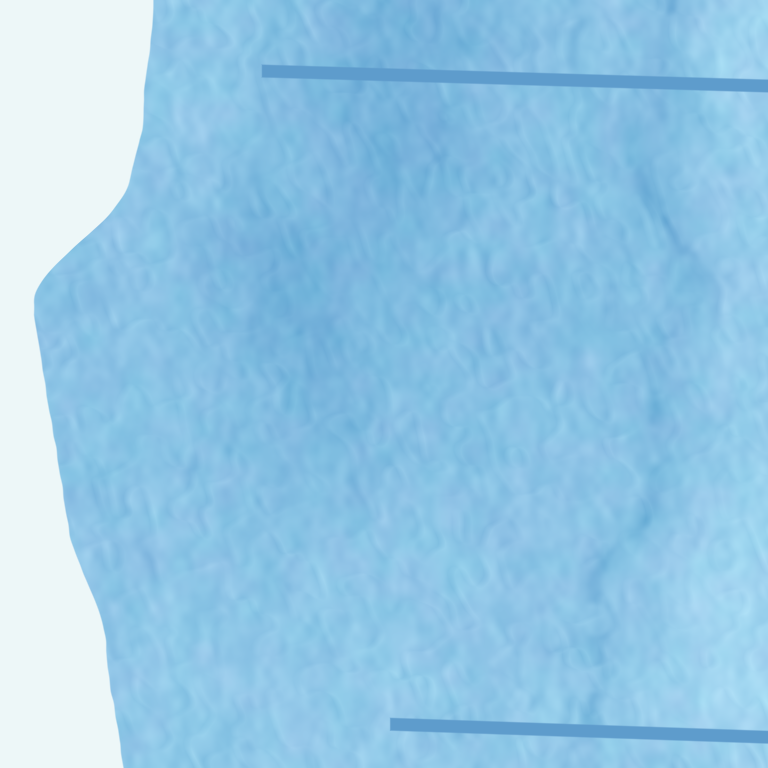
This background is drawn by a Shadertoy shader. Its source:

```glsl
// A blue watercolour wash on pale paper, with a wavy left border and two thin strokes.
// One tone value sums soft pigment pools, a broken vein and embossed paper grain;
// the tone then picks a blue, and a border curve cuts the wash from the paper.

float hash(vec2 p) {
    vec3 q = fract(vec3(p.xyx) * 0.1031);
    q += dot(q, q.yzx + 33.33);
    return fract((q.x + q.y) * q.z);
}

float noise(vec2 p) {
    vec2 cell = floor(p), f = fract(p);
    f = f * f * (3.0 - 2.0 * f);
    return mix(mix(hash(cell), hash(cell + vec2(1, 0)), f.x),
               mix(hash(cell + vec2(0, 1)), hash(cell + vec2(1, 1)), f.x), f.y);
}

float fbm(vec2 p) {
    float sum = 0.0, gain = 0.5;
    for (int i = 0; i < 4; i++) {
        sum += gain * noise(p);
        p = mat2(1.6, 1.2, -1.2, 1.6) * p + 7.3;
        gain *= 0.5;
    }
    return sum;
}

// Paper height made of bumps and short creases
float paper(vec2 p) {
    p += 0.8 * vec2(noise(p * 0.6 + 3.0), noise(p * 0.6 + 31.0));
    float crease = 1.0 - abs(2.0 * noise(p * 0.8 + 11.0) - 1.0);
    return 0.6 * noise(p) + 0.4 * crease * crease;
}

// Soft elliptical pool of pigment
float pool(vec2 p, vec2 center, vec2 radius) {
    vec2 d = (p - center) / radius;
    return exp(-dot(d, d));
}

// Horizontal place of the wash border; v runs from top to bottom
float borderX(float v) {
    float x = 0.199 - 0.013 * smoothstep(0.0, 0.16, v) - 0.022 * smoothstep(0.15, 0.27, v);
    x -= 0.12 * smoothstep(0.235, 0.395, v);
    x += 0.165 * max(v - 0.41, 0.0) + 0.024 * smoothstep(0.69, 0.82, v);
    return x - 0.004 * smoothstep(0.82, 0.9, v);
}

// Horizontal place of the dark vein on the right
float veinX(float v) {
    float bends = 0.05 * exp(-pow((v - 0.37) / 0.07, 2.0))
                - 0.035 * exp(-pow((v - 0.21) / 0.07, 2.0));
    return 0.872 - 0.02 * smoothstep(0.0, 0.6, v) + bends - 0.075 * smoothstep(0.66, 0.76, v);
}

// Coverage of a slightly sloping stroke that runs off the right side
float stroke(vec2 p, vec2 start, float slope, float blur) {
    float across = abs(p.y - start.y - slope * (p.x - start.x)) - 0.0083;
    return 1.0 - smoothstep(-blur, blur, max(across, start.x - p.x));
}

float washTone(vec2 p) {
    vec2 warp = vec2(fbm(p * 13.0), fbm(p * 13.0 + 41.0)) - 0.47;
    vec2 q = p + 0.08 * warp;
    float tone = 0.62;

    // Dark pools falling from the upper middle, lighter wash toward the right
    tone -= 0.30 * pool(q, vec2(0.52, 0.16), vec2(0.10, 0.13));
    tone -= 0.18 * pool(q, vec2(0.53, 0.02), vec2(0.13, 0.10));
    tone -= 0.28 * pool(q, vec2(0.37, 0.35), vec2(0.10, 0.11));
    tone -= 0.17 * pool(q, vec2(0.41, 0.51), vec2(0.11, 0.16));
    tone -= 0.07 * pool(q, vec2(0.64, 0.34), vec2(0.20, 0.24));
    tone += 0.12 * pool(q, vec2(0.25, 0.08), vec2(0.07, 0.13));
    tone += 0.18 * smoothstep(0.86, 0.98, q.x);
    tone += 0.13 * pool(q, vec2(0.97, 0.05), vec2(0.06, 0.12));
    tone += 0.17 * pool(q, vec2(0.95, 0.82), vec2(0.12, 0.18));
    tone += 0.10 * smoothstep(0.55, 0.95, q.y);

    // Broken vein with a faint halo
    float away = p.x + 0.035 * warp.x - veinX(p.y);
    float broken = smoothstep(0.35, 0.65, noise(p * vec2(22.0, 26.0) + 5.0));
    tone -= (0.04 + 0.24 * broken) * exp(-pow(away / 0.012, 2.0));
    tone -= 0.10 * exp(-pow(away / 0.04, 2.0));

    // Mottling and paper grain, lit from the upper left
    tone += 0.30 * (fbm(p * 19.0 + 19.0) - 0.47);
    vec2 g = mat2(0.94, 0.34, -0.34, 0.94) * p * vec2(62.0, 42.0);
    float relief = paper(g) - paper(g + vec2(0.5, 0.22));
    float depth = 0.7 + 0.6 * noise(p * 8.0 + 70.0);
    tone += 0.30 * depth * relief;
    tone += 0.16 * (noise(p * vec2(95.0, 72.0)) - 0.5);
    return tone;
}

void mainImage(out vec4 fragColor, in vec2 fragCoord) {
    vec2 p = fragCoord / iResolution.xy;
    p.y = 1.0 - p.y;
    float blur = 1.0 / min(iResolution.x, iResolution.y);

    // Pigment ramp with a slight shift of hue
    vec3 deepBlue = vec3(0.38, 0.64, 0.82), paleBlue = vec3(0.64, 0.84, 0.945);
    vec3 color = mix(deepBlue, paleBlue, clamp(washTone(p), -0.1, 1.2));
    color += vec3(0.04, -0.008, 0.008) * (noise(p * 34.0 + 60.0) - 0.5);

    // Two strokes over the wash
    float strokes = max(stroke(p, vec2(0.341, 0.0925), 0.0296, blur),
                        stroke(p, vec2(0.508, 0.943), 0.0344, blur));
    color = mix(color, vec3(0.37, 0.61, 0.80), strokes);

    // Bare paper beyond the border
    float border = borderX(p.y) + 0.002 * (noise(vec2(p.y * 60.0, 2.0)) - 0.5);
    float wash = smoothstep(-blur, blur, p.x - border);
    fragColor = vec4(mix(vec3(0.93, 0.967, 0.972), color, wash), 1.0);
}
```
